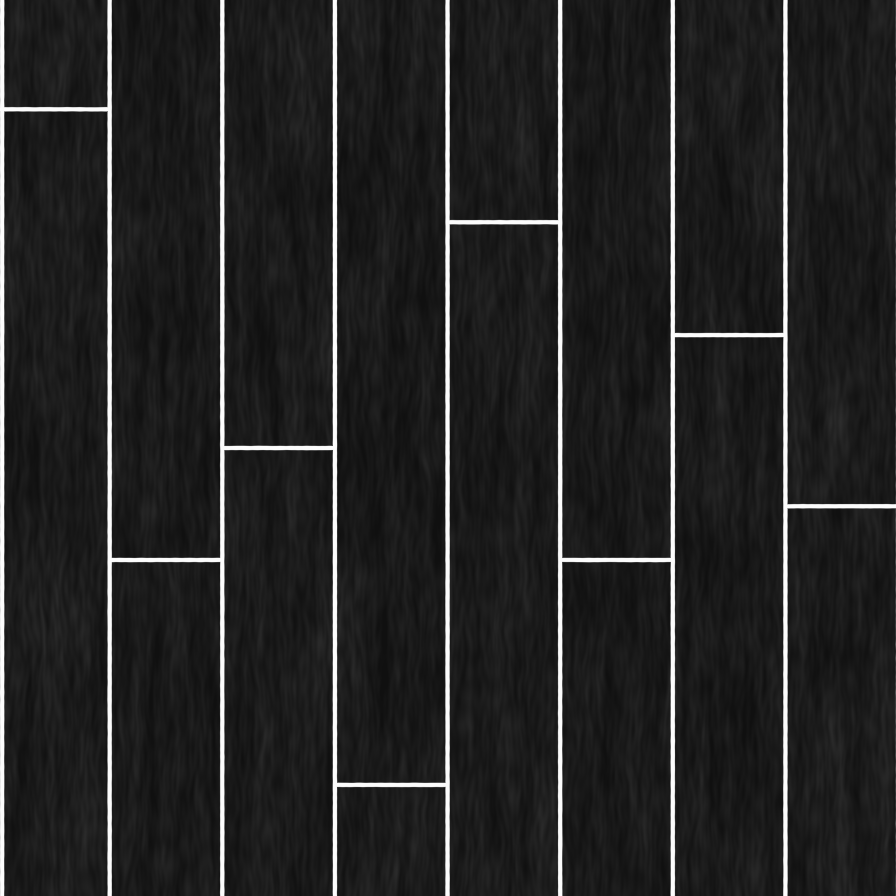
Give the GLSL for this texture, as a Shadertoy shader.

```glsl
// Black wood planks: eight upright columns with staggered butt joints and thin white seams.

const float COLUMNS = 8.0;
const float PITCH = 0.1257;         // distance between upright seams
const float FIRST_SEAM = 0.1224;    // first seam right of the border seam
const float BORDER_SEAM = 0.0024;   // seam at the left border
const float SEAM_HALF = 0.0024;     // half width of a seam
const float SEAM_WOBBLE = 0.0003;   // unevenness of the seam edges
const float JOINT_HEIGHT[8] = float[8](0.878, 0.375, 0.5, 0.124, 0.752, 0.375, 0.626, 0.435);

const vec3 SEAM_COLOR = vec3(0.99);
const vec3 DARK_WOOD = vec3(0.062);
const vec3 LIGHT_WOOD = vec3(0.185);

const vec2 BROAD_SCALE = vec2(42.0, 4.5);
const vec2 STREAK_SCALE = vec2(105.0, 12.0);
const vec2 FIBER_SCALE = vec2(230.0, 38.0);
const float BASE_TONE = 0.31;
const float TONE_SPREAD = 0.09;     // tone difference between boards

float hash(float n) {
    return fract(sin(n * 91.17) * 4375.85);
}

vec2 gradient(vec2 cell) {
    vec3 p = fract(vec3(cell.xyx) * vec3(0.1031, 0.1030, 0.0973));
    p += dot(p, p.yzx + 33.33);
    float angle = 6.28318 * fract((p.x + p.y) * p.z);
    return vec2(cos(angle), sin(angle));
}

// Gradient noise, roughly -0.7 to 0.7
float noise(vec2 p) {
    vec2 i = floor(p), f = fract(p);
    vec2 u = f * f * f * (f * (f * 6.0 - 15.0) + 10.0);
    vec2 e = vec2(0.0, 1.0);
    float low = mix(dot(gradient(i), f), dot(gradient(i + e.yx), f - e.yx), u.x);
    float high = mix(dot(gradient(i + e), f - e), dot(gradient(i + e.yy), f - e.yy), u.x);
    return mix(low, high, u.y);
}

// Stretched fibers in three sizes, different on every board
vec3 woodColor(vec2 uv, float board) {
    vec2 p = uv + 7.0 * vec2(hash(board), hash(board + 40.0));
    p.x += 0.006 * noise(p * vec2(22.0, 11.0)) + 0.0015 * noise(p * vec2(70.0, 45.0));

    float broad = noise(p * BROAD_SCALE);
    float streak = noise(p * STREAK_SCALE + 31.0);
    float fiber = noise(p * FIBER_SCALE + 67.0);
    float cloud = noise(p * vec2(14.0, 6.0) + 90.0);

    float tone = BASE_TONE + TONE_SPREAD * (hash(board + 80.0) - 0.5);
    tone += 0.30 * broad + 0.34 * streak + 0.16 * cloud;
    tone += fiber * (0.20 + 0.45 * clamp(tone, 0.0, 1.0));
    return mix(DARK_WOOD, LIGHT_WOOD, clamp(tone, 0.0, 1.0));
}

void mainImage(out vec4 fragColor, in vec2 fragCoord) {
    vec2 uv = fragCoord / iResolution.xy;
    float pixel = 1.0 / min(iResolution.x, iResolution.y);

    // Column and board
    float column = clamp(floor((uv.x - FIRST_SEAM) / PITCH) + 1.0, 0.0, COLUMNS - 1.0);
    float joint = JOINT_HEIGHT[int(column)];
    float board = 2.0 * column + step(joint, uv.y) + 1.0;

    // Distance to the nearest seam
    float right = FIRST_SEAM + column * PITCH;
    float left = max(right - PITCH, BORDER_SEAM);
    float upright = min(abs(uv.x - left), abs(uv.x - right));
    float seamDistance = min(upright, abs(uv.y - joint));
    seamDistance += SEAM_WOBBLE * noise(uv * 130.0);

    float seam = 1.0 - smoothstep(-0.75 * pixel, 0.75 * pixel, seamDistance - SEAM_HALF);
    fragColor = vec4(mix(woodColor(uv, board), SEAM_COLOR, seam), 1.0);
}
```
